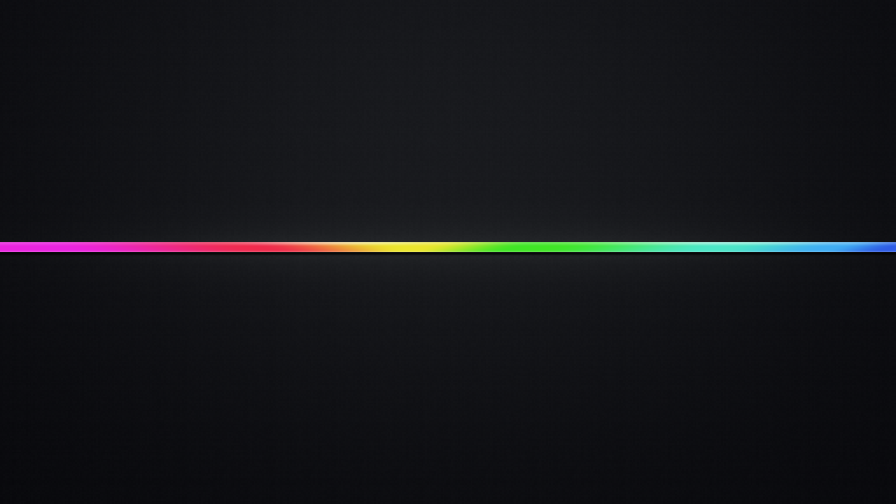
Reproduce this background procedurally as a Shadertoy shader.

```glsl
float hash(vec2 p) {
    p = fract(p * vec2(123.34, 456.21));
    p += dot(p, p + 45.32);
    return fract(p.x * p.y);
}

// Blend to the next colour of the spectrum between two positions
vec3 stop(vec3 current, vec3 next, float from, float to, float x) {
    return mix(current, next, smoothstep(from, to, x));
}

vec3 spectrum(float x) {
    vec3 c = vec3(0.92, 0.14, 0.88);
    c = stop(c, vec3(0.94, 0.17, 0.30), 0.06, 0.29, x);
    c = stop(c, vec3(0.92, 0.90, 0.18), 0.29, 0.45, x);
    c = stop(c, vec3(0.25, 0.90, 0.15), 0.47, 0.58, x);
    c = stop(c, vec3(0.30, 0.90, 0.78), 0.61, 0.80, x);
    c = stop(c, vec3(0.25, 0.68, 0.95), 0.81, 0.93, x);
    return stop(c, vec3(0.18, 0.36, 0.90), 0.93, 1.0, x);
}

void mainImage(out vec4 fragColor, in vec2 fragCoord) {
    vec2 uv = fragCoord / iResolution.xy;
    float pixel = 1.0 / iResolution.y;

    // Dark backdrop, brighter towards the upper middle
    vec2 away = (uv - vec2(0.5, 0.72)) * vec2(1.25, 0.95);
    vec3 color = mix(vec3(0.028, 0.029, 0.043), vec3(0.096, 0.101, 0.116),
                     exp(-2.6 * dot(away, away)));

    // Fine woven grain
    vec2 cell = floor(uv * vec2(512.0, 288.0));
    float thread = hash(vec2(cell.x, 3.0)) + hash(vec2(7.0, cell.y));
    color += 0.008 * (hash(cell) - 0.5) + 0.003 * (thread - 1.0);

    // Soft grey halo around the bar
    float barBottom = 0.500, barTop = 0.5195;
    float gap = max(max(barBottom - uv.y, uv.y - barTop), 0.0);
    float middle = smoothstep(0.0, 0.35, uv.x) * smoothstep(1.0, 0.65, uv.x);
    color += vec3(0.050, 0.054, 0.050) * exp(-gap * 28.0) * (0.2 + 0.8 * middle);

    // Thin shadow under the bar
    color *= 1.0 - 0.75 * exp(-pow((uv.y - barBottom + 0.003) / 0.003, 2.0));

    // Spectrum bar with colours slanted outwards from yellow
    float h = clamp((uv.y - barBottom) / (barTop - barBottom), 0.0, 1.0);
    float slant = mix(0.035, -0.035, smoothstep(0.40, 0.50, uv.x));
    vec3 bar = spectrum(uv.x + slant * (h - 0.5));

    // Pale gloss on the upper edge and a faint rim below
    float gloss = 0.18 + 0.42 * exp(-pow((uv.x - 0.38) / 0.10, 2.0))
                       + 0.35 * exp(-pow((uv.x - 0.80) / 0.14, 2.0));
    bar = mix(bar, vec3(1.0), gloss * smoothstep(0.55, 1.0, h));
    bar = mix(bar, vec3(1.0), 0.18 * smoothstep(0.22, 0.0, h));

    float mask = smoothstep(-0.5, 0.5, (uv.y - barBottom) / pixel)
               * smoothstep(-0.5, 0.5, (barTop - uv.y) / pixel);
    fragColor = vec4(mix(color, bar, mask), 1.0);
}
```
